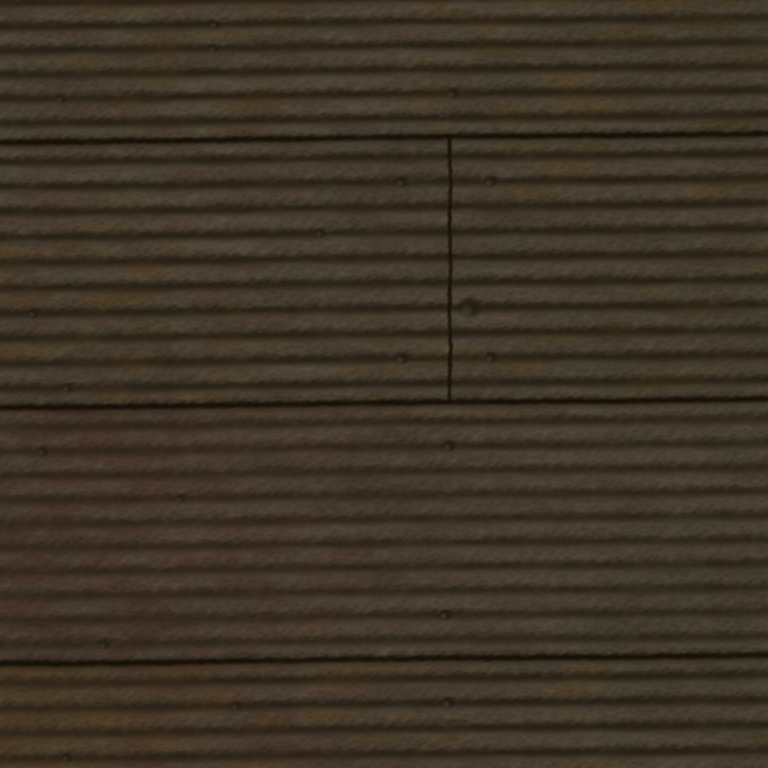
A three.js fragment shader for this texture:

```glsl
#define BOARD_H 0.3395
#define BOARD_Y 0.1325
#define TILT 0.0117
#define GROOVES 10.0
#define PITCH 0.0321
#define GROOVE_W 0.0050
#define JOINT_X 0.586
#define WOOD vec3(0.276, 0.244, 0.192)
#define GROOVE vec3(0.158, 0.130, 0.083)
#define SEAM vec3(0.085, 0.062, 0.026)
#define RUST vec3(0.262, 0.192, 0.150)
#define OCHRE vec3(0.290, 0.228, 0.125)

varying vec2 vUv;

float hash(vec2 p) {
  return fract(sin(dot(p, vec2(12.99, 78.23))) * 4375.85);
}

// Cellular noise: distance to the nearest scattered point
float cells(vec2 p) {
  vec2 cell = floor(p), f = p - cell;
  float nearest = 2.0;
  for (int j = -1; j <= 1; j++)
    for (int i = -1; i <= 1; i++) {
      vec2 o = vec2(float(i), float(j));
      vec2 point = o + vec2(hash(cell + o), hash(cell + o + 37.0));
      nearest = min(nearest, length(point - f));
    }
  return nearest;
}

// Layered sines, roughly -1 to 1
float waves(vec2 p) {
  float sum = 0.0, amp = 0.5;
  for (int i = 0; i < 5; i++) {
    sum += amp * sin(p.x + 1.4 * sin(p.y)) * cos(p.y + sin(0.7 * p.x));
    p = mat2(1.5, 1.1, -1.1, 1.5) * p + 1.3;
    amp *= 0.65;
  }
  return sum;
}

float grooveY(float k) {
  return 0.5 * BOARD_H + (k + 0.5 - 0.5 * GROOVES) * PITCH;
}

// Dark rim (x) and raised centre (y) of a screw or knot
vec2 stud(vec2 q, float r) {
  float d = length(q * vec2(0.85, 1.0));
  return vec2(1.0 - smoothstep(0.5 * r, 1.4 * r, d),
              1.0 - smoothstep(0.2 * r, 0.9 * r, length(q + 0.4 * r)));
}

void main() {
  vec2 p = vUv;

  // Fibres run diagonally and fray the groove edges
  vec2 fibre = vec2(0.82 * p.x + 0.57 * p.y, 0.82 * p.y - 0.57 * p.x);
  float grain = cells(fibre * vec2(48.0, 130.0) + 0.4 * waves(p * 40.0)) - 0.48;
  float fine = cells(p * vec2(110.0, 210.0)) - 0.48;
  float broad = waves(p * vec2(9.0, 17.0));
  float streak = waves(p * vec2(24.0, 150.0));

  // Board rows, slightly tilted and of uneven height
  float lift = p.y - TILT * p.x - BOARD_Y + 0.0006 * sin(9.0 * p.x);
  lift += 0.0018 * grain + 0.0012 * fine + 0.0007 * waves(p * vec2(45.0, 20.0));
  lift -= 0.003 * cos(3.1416 * lift / BOARD_H);
  float row = floor(lift / BOARD_H);
  float y = lift - row * BOARD_H;
  float jointed = 1.0 - step(0.5, abs(row - 1.0));
  float worn = 1.0 - step(0.5, abs(row));

  // Tint streaks: red on the worn board, ochre on the lowest, flecks elsewhere
  float leftSide = 1.0 - smoothstep(0.15, 0.8, p.x);
  float lower = 1.0 - step(0.5, row);
  float redFleck = smoothstep(0.6, 0.15, cells(p * vec2(11.0, 36.0) + 9.0 + 0.4 * broad));
  float ochreFleck = smoothstep(0.5, 0.1, cells(p * vec2(8.0, 24.0) + 0.4 * broad));
  float rust = redFleck * (0.15 + 0.35 * leftSide) + 0.42 * lower * leftSide;
  float ochre = ochreFleck * (0.6 - 0.5 * worn) * smoothstep(-0.1, 0.4, waves(p * 6.0 + 2.0));
  ochre += 0.5 * (1.0 - step(-0.5, row)) * smoothstep(0.3, 0.0, p.x);

  // Weathered ridge surface
  vec3 color = mix(mix(WOOD, RUST, rust), OCHRE, ochre);
  color *= 1.0 + 0.07 * broad + 0.07 * streak + 0.15 * grain + 0.13 * fine;
  color *= 1.0 - 0.04 * smoothstep(0.5, 1.0, p.x);

  // Milled grooves with soft, uneven edges and bright crowns between
  float k = floor((y - 0.5 * BOARD_H) / PITCH + 0.5 * GROOVES);
  k = clamp(k, 0.0, GROOVES - 1.0);
  float away = abs(y - grooveY(k));
  color *= 0.97 + 0.09 * smoothstep(0.006, 0.014, away);
  float width = GROOVE_W * (1.0 + 0.22 * waves(vec2(30.0 * p.x, 3.0 * k + 10.0 * row)));
  float groove = 1.0 - smoothstep(0.05 * width, 1.95 * width, away);
  float depth = 0.96 - 0.24 * worn + 0.14 * broad + 0.18 * waves(p * vec2(38.0, 12.0));
  vec3 grooveColor = mix(GROOVE, RUST * 0.76, 0.75 * rust);
  grooveColor = mix(grooveColor, OCHRE * 0.78, 0.6 * ochre);
  grooveColor *= 1.0 + 0.12 * grain + 0.12 * fine;
  color = mix(color, grooveColor, groove * clamp(depth, 0.0, 1.0));

  // Screws beside the joint, in the second groove from each board edge
  vec2 studs = vec2(0.0);
  for (int i = 0; i < 4; i++) {
    float side = mod(float(i), 2.0) * 2.0 - 1.0;
    float slot = i < 2 ? 1.0 : GROOVES - 2.0;
    float x = JOINT_X + side * 0.058 * jointed + 0.012 * (hash(vec2(row, slot)) - 0.5);
    studs = max(studs, stud(vec2(p.x - x, y - grooveY(slot)), 0.0068));
  }
  // Scattered knots
  for (int i = 0; i < 3; i++) {
    vec2 seed = vec2(row + 5.0, float(i) + 2.0);
    float slot = floor(hash(seed) * GROOVES);
    vec2 q = vec2(p.x - 0.5 * hash(seed + 11.0), y - grooveY(slot));
    studs = max(studs, 0.85 * stud(q, 0.006));
  }
  studs = max(studs, jointed * stud(vec2(p.x - JOINT_X - 0.026, y - grooveY(3.0)), 0.012));
  color = mix(color, GROOVE * 0.8, 0.8 * studs.x);
  color = mix(color, WOOD, 0.6 * studs.y);

  // Butt joint and board seams, worn unevenly along their length
  float wear = 0.86 + 0.2 * waves(p * vec2(32.0, 36.0));
  float jointX = JOINT_X + 0.002 * grain + 0.0007 * sin(60.0 * p.y);
  float joint = jointed * (1.0 - smoothstep(0.0003, 0.0046, abs(p.x - jointX)));
  color = mix(color, SEAM, joint * clamp(wear, 0.0, 1.0));
  float edge = min(y, BOARD_H - y);
  color *= 1.0 - 0.24 * (1.0 - smoothstep(0.002, 0.013, edge));
  float seam = 1.0 - smoothstep(0.0003, 0.0066, edge);
  color = mix(color, SEAM, seam * clamp(wear + 0.12, 0.0, 1.0));

  gl_FragColor = vec4(color, 1.0);
}
```
